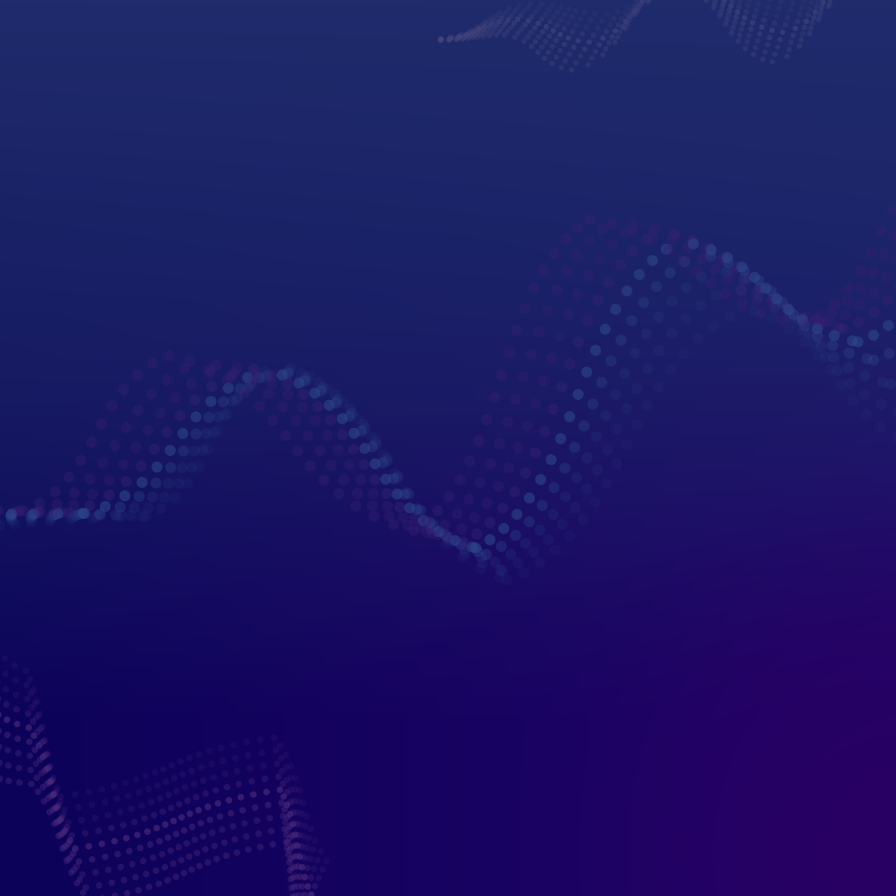
Write a WebGL 1 fragment shader that draws this background.

```glsl
precision highp float;
// Three translucent ribbons of dots drift over a blue to violet gradient.
// Each ribbon is a chain of spans between knots; a span places dots on
// nine strands that ease from one knot line to the next.

uniform vec2 u_resolution;

struct Style {
  vec3 edge;        // colour of the first strands
  vec3 core;        // colour of the middle and last strands
  vec2 opacity;     // opacity of the first and the last strand
  float radius;     // dot radius
  float curvature;  // 0 for straight spans, 1 for fully eased ones
};

// Point on a knot line: xy is the first strand, zw the last, bowed by bend.
vec2 knotPoint(vec4 knot, vec2 bend, float v) {
  return mix(knot.xy, knot.zw, v) + 4.0 * v * (1.0 - v) * bend;
}

// Blends the dots between two knots over the colour. Slip is how many dots
// the last strand lags behind the first.
void drawSpan(inout vec3 color, vec2 p, Style style, float slip,
              vec4 knotA, vec2 bendA, vec4 knotB, vec2 bendB) {
  float r = style.radius;
  float count = max(floor(distance(knotA.xy, knotB.xy) / (r * 3.5)), 3.0);
  float blur = 0.7 / u_resolution.y;

  for (int j = 0; j < 9; j++) {
    float v = float(j) / 8.0;
    vec2 start = knotPoint(knotA, bendA, v);
    vec2 end = knotPoint(knotB, bendB, v);
    vec2 low = min(start, end) - 2.0 * r;
    vec2 high = max(start, end) + 2.0 * r;
    if (p.x < low.x || p.x > high.x || p.y < low.y || p.y > high.y) continue;

    // The middle strand is the most opaque.
    float glow = exp(-pow((v - 0.5) * 7.5, 2.0));
    float alpha = mix(style.opacity.x, style.opacity.y, v) + 0.32 * glow;
    vec3 tint = mix(style.edge, style.core, smoothstep(0.35, 0.5, v));

    for (int i = 0; i < 24; i++) {
      if (float(i) >= count) break;
      float f = fract((float(i) - slip * v) / count);
      float ease = mix(f, f * f * (3.0 - 2.0 * f), style.curvature);
      float along = f + 0.04 * sin(6.28318 * f);
      vec2 center = mix(start, end, vec2(along, ease));
      float dotMask = 1.0 - smoothstep(r - blur, r + blur, distance(p, center));
      color = mix(color, tint, alpha * dotMask);
    }
  }
}

// Deep blue on the left, violet on the right, a lighter top and a plum corner.
vec3 background(vec2 p) {
  vec3 top = vec3(0.12, 0.168, 0.42);
  vec3 left = mix(vec3(0.045, 0.008, 0.35), vec3(0.083, 0.1, 0.38),
                  clamp((p.y - 0.2) / 0.35, 0.0, 1.0));
  left = mix(left, top, clamp((p.y - 0.55) / 0.45, 0.0, 1.0));
  vec3 right = mix(vec3(0.132, 0.01, 0.405), vec3(0.107, 0.14, 0.41),
                   smoothstep(0.17, 0.78, p.y));
  right = mix(right, top, clamp((p.y - 0.7) / 0.3, 0.0, 1.0));
  vec3 color = mix(left, right, clamp(p.x, 0.0, 1.0));
  float corner = 1.0 - smoothstep(0.0, 0.45, distance(p, vec2(1.0, 0.05)));
  return mix(color, vec3(0.158, 0.0, 0.388), corner);
}

// Wide wave across the centre.
void centerRibbon(inout vec3 color, vec2 p) {
  Style s = Style(vec3(0.215, 0.12, 0.45), vec3(0.175, 0.285, 0.55),
                  vec2(0.38, 0.1), 0.0061, 0.62);
  vec2 flat0 = vec2(0.0);
  vec4 entry = vec4(-0.33, 0.44, -0.193, 0.4);
  vec4 foot = vec4(0.026, 0.43, 0.163, 0.424);
  vec4 hump = vec4(0.189, 0.603, 0.312, 0.594);
  vec4 valley = vec4(0.462, 0.408, 0.566, 0.353);
  vec4 peak = vec4(0.658, 0.755, 0.833, 0.655);
  vec4 dip = vec4(0.898, 0.638, 1.035, 0.499);
  vec4 leave = vec4(1.08, 0.87, 1.2, 0.74);
  vec2 humpBend = vec2(0.049, -0.012);
  vec2 valleyBend = vec2(0.017, 0.008);
  vec2 peakBend = vec2(0.014, 0.026);
  vec2 dipBend = vec2(-0.009, 0.05);
  drawSpan(color, p, s, 6.16, entry, flat0, foot, flat0);
  drawSpan(color, p, s, 0.0, foot, flat0, hump, humpBend);
  drawSpan(color, p, s, 2.4, hump, humpBend, valley, valleyBend);
  drawSpan(color, p, s, 0.0, valley, valleyBend, peak, peakBend);
  drawSpan(color, p, s, 8.6, peak, peakBend, dip, dipBend);
  drawSpan(color, p, s, 0.0, dip, dipBend, leave, flat0);
}

// Folded sheet in the lower left corner.
void cornerRibbon(inout vec3 color, vec2 p) {
  Style s = Style(vec3(0.26, 0.13, 0.46), vec3(0.3, 0.17, 0.48),
                  vec2(0.2, 0.4), 0.0036, 0.35);
  vec2 flat0 = vec2(0.0);
  vec4 shoulder = vec4(0.029, 0.251, 0.035, 0.125);
  vec4 fold = vec4(0.068, 0.111, 0.1, -0.005);
  vec4 crest = vec4(0.306, 0.177, 0.319, 0.06);
  vec4 hem = vec4(0.371, 0.03, 0.332, -0.042);
  drawSpan(color, p, s, 0.0, vec4(-0.052, 0.316, -0.052, 0.141), flat0, shoulder, flat0);
  drawSpan(color, p, s, 0.0, shoulder, flat0, fold, flat0);
  drawSpan(color, p, s, 0.0, fold, flat0, crest, flat0);
  drawSpan(color, p, s, 0.0, crest, flat0, hem, flat0);
}

// Thin tail and two hanging loops along the top edge.
void topRibbon(inout vec3 color, vec2 p) {
  Style s = Style(vec3(0.23, 0.24, 0.47), vec3(0.25, 0.26, 0.48),
                  vec2(0.26, 0.42), 0.003, 0.75);
  vec2 flat0 = vec2(0.0);
  vec4 rise = vec4(0.592, 0.996, 0.563, 0.961);
  vec4 loopA = vec4(0.677, 0.984, 0.638, 0.922);
  vec4 gap = vec4(0.758, 1.03, 0.758, 1.015);
  vec4 loopB = vec4(0.885, 0.997, 0.862, 0.931);
  vec4 exit = vec4(0.955, 1.03, 0.955, 1.01);
  drawSpan(color, p, s, 0.0, vec4(0.492, 0.957, 0.492, 0.955), flat0, rise, flat0);
  drawSpan(color, p, s, 0.0, rise, flat0, loopA, flat0);
  drawSpan(color, p, s, 0.0, loopA, flat0, gap, flat0);
  drawSpan(color, p, s, 0.0, gap, flat0, loopB, flat0);
  drawSpan(color, p, s, 0.0, loopB, flat0, exit, flat0);
}

void main() {
  vec2 p = gl_FragCoord.xy / u_resolution.y;
  vec3 color = background(p);
  centerRibbon(color, p);
  cornerRibbon(color, p);
  topRibbon(color, p);
  gl_FragColor = vec4(color, 1.0);
}
```
